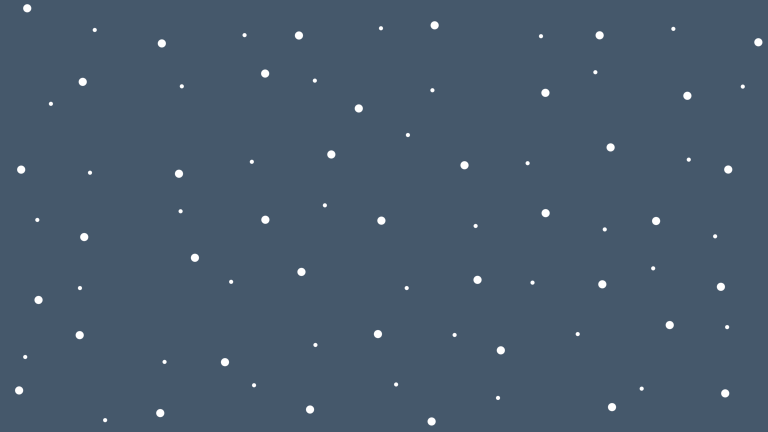
Give the GLSL for this pattern, as a Shadertoy shader.

```glsl
// Sparse white dots in two sizes, scattered over a flat slate blue ground.

#define GRID vec2(11.0, 7.0)              // cells across and up the canvas
#define JITTER 0.74                       // wander of a dot, as a share of its cell
#define LARGE_RADIUS 0.0094               // radii in canvas heights
#define SMALL_RADIUS 0.0047
#define GROUND_COLOR vec3(0.272, 0.345, 0.420)
#define DOT_COLOR vec3(1.0)
#define SEED 3.0

float hash(vec2 p) {
    return fract(sin(dot(p, vec2(127.1, 311.7))) * 43758.5453);
}

vec2 hash2(vec2 p) {
    return vec2(hash(p + SEED), hash(p + SEED + 41.3));
}

void mainImage(out vec4 fragColor, in vec2 fragCoord) {
    // One jittered dot per cell; it always stays inside its own cell
    vec2 gridPos = fragCoord / iResolution.xy * GRID;
    vec2 cell = floor(gridPos);
    vec2 center = cell + 0.5 + JITTER * (hash2(cell) - 0.5);

    // Offset in canvas heights, so that the dots are round
    float aspect = iResolution.x / iResolution.y;
    vec2 offset = (gridPos - center) / GRID * vec2(aspect, 1.0);

    // Large and small dots alternate like a checkerboard
    float isSmall = mod(cell.x + cell.y, 2.0);
    float radius = mix(LARGE_RADIUS, SMALL_RADIUS, isSmall);

    // Edge smoothed over about one pixel
    float edge = 0.7 / iResolution.y;
    float coverage = 1.0 - smoothstep(-edge, edge, length(offset) - radius);

    fragColor = vec4(mix(GROUND_COLOR, DOT_COLOR, coverage), 1.0);
}
```
